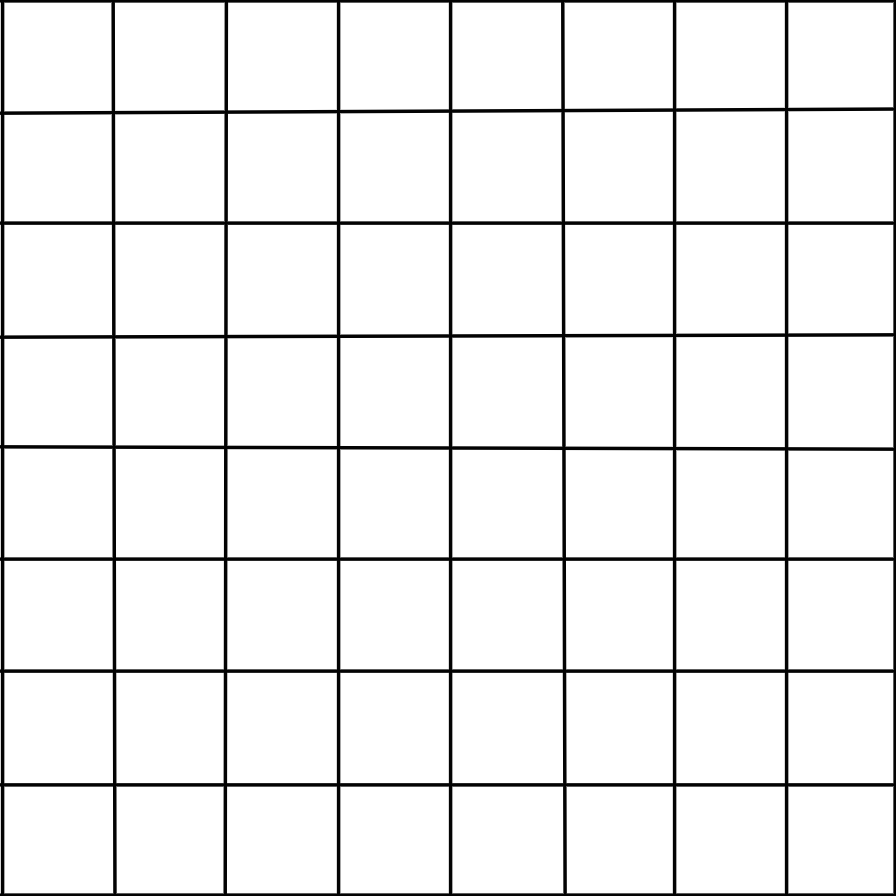
Reproduce this pattern procedurally as a Shadertoy shader.

```glsl
// Each rule: x = shift from its even spacing, y = drift from one end to the other
const vec2 columns[9] = vec2[9](
    vec2(0.0029, 0.0), vec2(0.0023, -0.0020), vec2(0.0020, 0.0013),
    vec2(0.0029, 0.0), vec2(0.0029, 0.0), vec2(0.0044, -0.0026),
    vec2(0.0029, 0.0), vec2(0.0029, 0.0), vec2(0.0029, 0.0));

const vec2 rows[9] = vec2[9](
    vec2(0.001, 0.0), vec2(-0.001, 0.0), vec2(0.001, 0.0),
    vec2(0.001, 0.0), vec2(0.0, -0.0026), vec2(0.0, 0.0026),
    vec2(0.001, 0.0), vec2(0.001, 0.0046), vec2(0.001, 0.0));

// Distance to a slightly tilted rule, kept inside the canvas
float ruleDistance(float across, float along, int index, vec2 skew) {
    float center = float(index) / 8.0 + skew.x + skew.y * (along - 0.5);
    return abs(across - clamp(center, 0.001, 0.999));
}

void mainImage(out vec4 fragColor, in vec2 fragCoord) {
    vec2 uv = fragCoord / iResolution.xy;
    float pixel = 1.0 / min(iResolution.x, iResolution.y);

    // Nearest of the nine rules in each direction
    float nearest = 1.0;
    for (int i = 0; i < 9; i++) {
        nearest = min(nearest, ruleDistance(uv.x, uv.y, i, columns[i]));
        nearest = min(nearest, ruleDistance(uv.y, uv.x, i, rows[i]));
    }

    // Ink coverage with a one-pixel soft edge
    float ink = clamp(0.5 + (0.00195 - nearest) / pixel, 0.0, 1.0);
    fragColor = vec4(mix(vec3(1.0), vec3(0.01), ink), 1.0);
}
```
